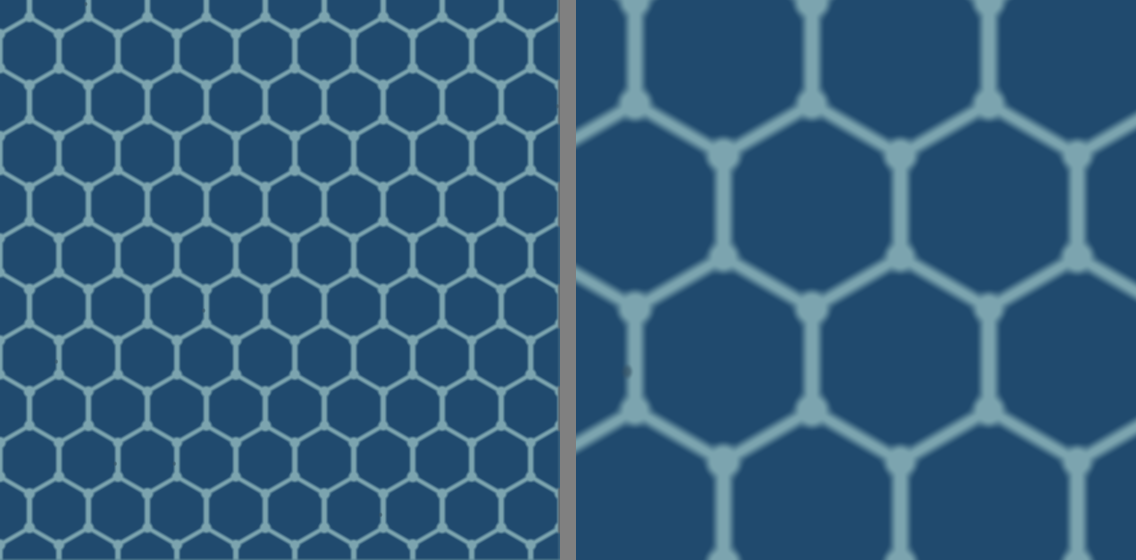
Left: the whole. Right: its middle third, enlarged.
This pattern is drawn by a WebGL 2 fragment shader. Its source:

```glsl
#version 300 es
precision highp float;
// Honeycomb of dark blue cells between soft pale teal lines with knobbed joints.
// Each point is folded into its nearest hexagon; distances to the sides and
// corners give the lines, and hashes vary the joints and add rare specks.

uniform vec2 u_resolution;
out vec4 fragColor;

float hash(vec2 p) {
    vec3 q = fract(vec3(p.xyx) * 0.1031);
    q += dot(q, q.yzx + 33.33);
    return fract((q.x + q.y) * q.z);
}

// Offset from the centre of the nearest pointy-top hexagon of width 1
vec2 hexOffset(vec2 g) {
    vec2 period = vec2(1.0, 1.7320508);
    vec2 a = mod(g, period) - 0.5 * period;
    vec2 b = mod(g - 0.5 * period, period) - 0.5 * period;
    return dot(a, a) < dot(b, b) ? a : b;
}

float smoothMin(float a, float b, float k) {
    float h = max(k - abs(a - b), 0.0) / k;
    return min(a, b) - h * h * k * 0.25;
}

// Integer label of a corner or side midpoint, shared by adjoining cells
vec2 latticeId(vec2 g) {
    return floor(g * vec2(2.0, 3.4641016) + 0.5) + 64.0;
}

void main() {
    vec2 uv = gl_FragCoord.xy / u_resolution;
    float cellWidth = 0.1053;
    vec2 g = (uv - vec2(0.0526, 0.9088)) / cellWidth;
    vec2 p = hexOffset(g);
    vec2 centre = g - p;
    vec2 side = vec2(p.x < 0.0 ? -1.0 : 1.0, p.y < 0.0 ? -1.0 : 1.0);
    vec2 q = abs(p);

    // Upright lines are a little thicker than slanted ones
    float upright = 0.5 - q.x - 0.046;
    float slanted = 0.5 - dot(q, vec2(0.5, 0.8660254)) - 0.037;
    float line = min(upright, slanted);

    // Round knob on the nearest corner, slightly uneven in size
    vec2 top = vec2(0.0, 0.5773503);
    vec2 flank = vec2(0.5, 0.2886751);
    vec2 corner = distance(q, top) < distance(q, flank) ? top : flank;
    float knobSize = 0.083 + 0.014 * hash(latticeId(centre + side * corner));
    float knob = distance(q, corner) - knobSize;
    float shape = smoothMin(line, knob, 0.025);

    float pixel = 1.0 / (min(u_resolution.x, u_resolution.y) * cellWidth);
    float soft = max(0.032, 0.7 * pixel);
    float cover = 1.0 - smoothstep(-soft, soft, shape);

    vec3 navy = vec3(0.125, 0.29, 0.43);
    vec3 teal = vec3(0.485, 0.645, 0.685);
    vec3 colour = mix(navy, teal, cover);

    // Rare dark speck on the left of an upright line
    vec2 edge = vec2(side.x * 0.5, 0.0);
    float speckled = step(0.965, hash(latticeId(centre + edge) + 17.0));
    float speck = length((p - edge - vec2(-0.045, -0.07)) * vec2(1.0, 0.8));
    speck = 1.0 - smoothstep(0.01, 0.01 + soft, speck);
    colour = mix(colour, vec3(0.2, 0.31, 0.38), 0.6 * speckled * speck);

    // Greyed right border and faintly pale lower border
    float rightEdge = smoothstep(0.994, 0.999, uv.x);
    vec3 borderTint = mix(vec3(0.23, 0.39, 0.5), vec3(0.34, 0.36, 0.39), cover);
    colour = mix(colour, borderTint, 0.8 * rightEdge);
    float lowerEdge = 1.0 - smoothstep(0.001, 0.004, uv.y);
    colour = mix(colour, vec3(0.37, 0.53, 0.59), 0.5 * lowerEdge);

    fragColor = vec4(colour, 1.0);
}
```
